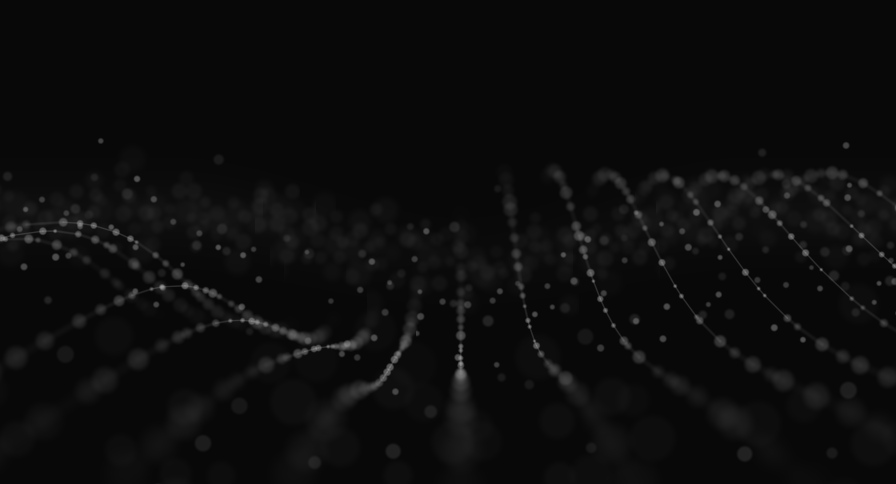
Reproduce this background procedurally as a WebGL 2 fragment shader.

```glsl
#version 300 es
precision highp float;
// Dark field of beaded light strands on a rolling wave, with blurred dust around it.

#define BACKGROUND 0.031
#define CENTER_X 0.5143     // vanishing point, share of the width
#define HORIZON 0.645       // height of the vanishing point
#define SPACING 0.2415      // gap between strands at depth one
#define STRANDS 7           // strands on each side
#define BEADS 29            // beads on each strand
#define NEAR_DEPTH 0.66
#define BEAD_STEP 0.075
#define FOCUS_DEPTH 1.65
#define APERTURE 0.031      // growth of the blur out of focus
#define BEAD_RADIUS 0.0062

uniform vec2 u_resolution;
out vec4 fragColor;

const float PI = 3.14159;

float hash(vec2 p) {
    vec3 q = fract(vec3(p.xyx) * 0.1031);
    q += dot(q, q.yzx + 33.33);
    return fract((q.x + q.y) * q.z);
}

float disc(float dist, float radius, float soft) {
    return 1.0 - smoothstep(radius - soft, radius + soft, dist);
}

float segmentDistance(vec2 p, vec2 a, vec2 b) {
    vec2 ab = b - a;
    float t = clamp(dot(p - a, ab) / max(dot(ab, ab), 1e-7), 0.0, 1.0);
    return length(p - a - ab * t);
}

// Beads and thread of one strand, projected in perspective.
float strand(vec2 p, float k, float pixel) {
    float crest = 0.55 + 2.5 / (1.0 + exp(0.6 * (k + 0.9)));
    float halfWave = 1.5 + 1.1 * exp(-0.25 * (k + 1.8) * (k + 1.8));
    float outer = max(-k - 4.0, 0.0);
    float swell = 0.9 * max(min(outer, 1.5 - 0.5 * outer), 0.0);
    float gain = 1.8 * (1.0 + 0.04 * max(k, 0.0));
    float trough = 0.35 * exp(-(k + 1.0) * (k + 1.0));

    float light = 0.0;
    vec2 previous = vec2(0.0);
    for (int i = 0; i < BEADS; i++) {
        float random = hash(vec2(float(i) + 3.0, k + 20.0));
        float depth = NEAR_DEPTH + BEAD_STEP * (float(i) + 0.85 * random);
        float amplitude = gain * smoothstep(0.7, 2.8, depth) + swell * max(1.9 - 0.75 * depth, 0.0);
        float dip = (depth - 1.4) / 0.35;
        float drop = 1.8 + amplitude * cos(PI * (depth - crest) / halfWave) + trough * exp(-dip * dip);
        float scale = SPACING / depth;
        vec2 bead = vec2(k * scale, HORIZON - drop * scale);

        float blur = APERTURE * max(abs(FOCUS_DEPTH / depth - 1.0) - 0.07, 0.0);
        float fade = 1.0 - smoothstep(1.95, 2.85, depth);
        float size = BEAD_RADIUS * mix(0.4, 1.2, fract(random * 7.31));
        float radius = size + blur;
        float soft = pixel + 0.0008 + 0.4 * blur;
        light += 0.42 * fade * pow(size / radius, 1.45) * disc(length(p - bead), radius, soft);

        // The thread widens and dims with the same blur.
        if (i > 0) {
            float width = 0.0012 + 1.1 * blur;
            float thread = 1.0 - smoothstep(0.0, width + pixel, segmentDistance(p, previous, bead));
            light += 0.17 * fade * thread * pow(0.0016 / (0.0016 + blur), 0.9);
        }
        previous = bead;
    }
    return light;
}

// Jittered cells of dust, thinning out away from a horizontal band.
float dust(vec2 p, float cell, float radius, float soft, float density, float middle, float spread) {
    vec2 home = floor(p / cell);
    float light = 0.0;
    for (int y = -1; y <= 1; y++) {
        for (int x = -1; x <= 1; x++) {
            vec2 id = home + vec2(x, y);
            vec2 seed = id + 100.0 + 900.0 * radius;
            vec2 jitter = vec2(hash(seed + 7.7), hash(seed + 31.3));
            vec2 spot = (id + 0.1 + 0.8 * jitter) * cell;
            float offset = (spot.y - middle) / spread;
            float present = step(hash(seed), density * exp(-offset * offset) - 0.04);
            float size = radius * mix(0.65, 1.1, hash(seed + 53.9));
            light += present * mix(0.5, 1.0, jitter.x) * disc(length(p - spot), size, soft);
        }
    }
    return light;
}

void main() {
    vec2 p = (gl_FragCoord.xy - vec2(CENTER_X * u_resolution.x, 0.0)) / u_resolution.y;
    float pixel = 0.8 / u_resolution.y;
    float side = smoothstep(0.0, 0.6, abs(p.x));
    float band = 0.46 + 0.10 * side;

    // Faint haze along the far part of the wave.
    float haze = (p.y - band) / 0.075;
    float light = 0.024 * mix(0.4, 1.0, side) * exp(-haze * haze);

    // Dust from far to near.
    light += 0.044 * dust(p, 0.034, 0.015, 0.007, 0.95, band, 0.065);
    light += 0.028 * dust(p, 0.050, 0.024, 0.011, 0.90, band, 0.080);
    light += 0.120 * dust(p, 0.065, 0.010, 0.004, 0.45, band - 0.06, 0.16);
    light += 0.380 * dust(p, 0.055, 0.0064, pixel + 0.001, 0.55, band - 0.08, 0.17);
    light += 0.110 * dust(p, 0.120, 0.016, 0.004, 0.40, 0.12, 0.14);
    light += 0.026 * dust(p, 0.110, 0.044, 0.010, 0.70, 0.10, 0.20);

    for (int k = -STRANDS; k <= STRANDS; k++) {
        light += strand(p, float(k), pixel);
    }

    float tone = BACKGROUND + light / (1.0 + 0.9 * light);
    fragColor = vec4(vec3(tone), 1.0);
}
```
